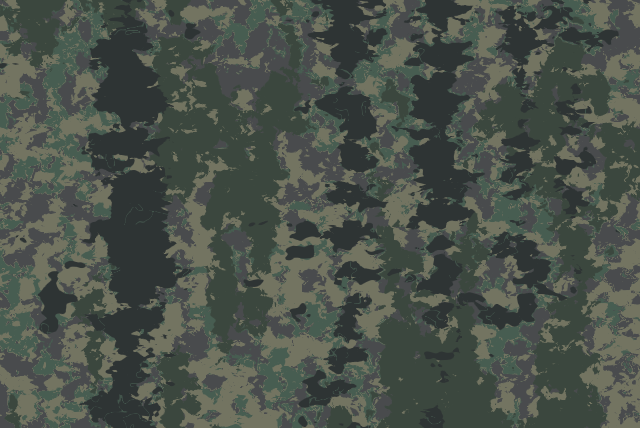
Give the GLSL for this pattern, as a WebGL 2 fragment shader.

```glsl
#version 300 es
precision highp float;
// Weathered camouflage: ragged dark vertical streaks over speckled khaki, teal, grey and green.

uniform vec2 u_resolution;
out vec4 fragColor;

const vec3 DARK  = vec3(0.180, 0.202, 0.204);
const vec3 GREEN = vec3(0.232, 0.280, 0.242);
const vec3 GREY  = vec3(0.285, 0.295, 0.302);
const vec3 TEAL  = vec3(0.280, 0.365, 0.318);
const vec3 KHAKI = vec3(0.450, 0.455, 0.382);

float hash(vec2 p) {
    return fract(sin(dot(p, vec2(127.1, 311.7))) * 43758.5);
}

float noise(vec2 p) {
    vec2 cell = floor(p);
    vec2 f = fract(p);
    f = f * f * (3.0 - 2.0 * f);
    float low = mix(hash(cell), hash(cell + vec2(1.0, 0.0)), f.x);
    float high = mix(hash(cell + vec2(0.0, 1.0)), hash(cell + vec2(1.0)), f.x);
    return mix(low, high, f.y);
}

// Layered noise, normalised to 0..1
float fbm(vec2 p, int octaves) {
    float sum = 0.0, total = 0.0, weight = 1.0;
    for (int i = 0; i < octaves; i++) {
        sum += weight * noise(p);
        total += weight;
        weight *= 0.6;
        p = p * 2.03 + vec2(17.3, 9.1);
    }
    return sum / total;
}

// Antialiased coverage of the region where v is positive
float cover(float v) {
    float w = max(0.6 * fwidth(v), 0.0001);
    return smoothstep(-w, w, v);
}

// Signed distance to the vertical streaks, thinner to the right and below
float streaks(vec2 p) {
    float nearest = 1.0;
    for (int i = 0; i < 5; i++) {
        float k = float(i);
        float centre = 0.32 + 0.48 * pow(k, 0.55);
        centre += 0.05 * (noise(vec2(k * 5.7, p.y * 3.0)) - 0.5);
        float halfWidth = 0.014 + 0.065 * noise(vec2(k * 7.3 + 2.0, p.y * 5.0));
        halfWidth -= 0.008 * k + 0.05 * k * max(0.6 - p.y, 0.0);
        nearest = min(nearest, abs(p.x - centre) - halfWidth);
    }
    return nearest;
}

void main() {
    vec2 p = gl_FragCoord.xy / u_resolution.y;

    // Torn rows and curling warp
    p.x += 0.008 * (noise(vec2(3.0, p.y * 95.0)) - 0.5);
    vec2 curl = vec2(noise(p * 38.0), noise(p * 38.0 + 51.0)) - 0.5;
    vec2 q = p + 0.014 * curl;

    // Fine grains and broad upright drifts
    float grain = fbm(q * vec2(32.0, 36.0), 4);
    float flecks = fbm(q * vec2(30.0, 27.0) + 83.0, 4);
    float drift = fbm(p * vec2(9.0, 2.4) + 31.0, 3);
    float blocks = fbm(p * vec2(7.5, 3.0) + 12.0, 3);

    // Dark shapes: streaks joined with scattered patches
    float rag = fbm(q * vec2(13.0, 24.0) + 140.0, 4) - 0.5;
    float edge = streaks(p) + 0.22 * rag + 0.05 * (grain - 0.5);
    float patches = fbm(q * vec2(7.0, 11.0) + 205.0, 4);
    edge = min(edge, 0.35 * (0.715 - patches));
    float halo = exp(-max(edge, 0.0) / 0.05);

    // Grey ground with teal gathering around the dark shapes
    float tealField = flecks + 0.13 * halo + 0.2 * (drift - 0.5) - 0.56;
    vec3 colour = mix(GREY, TEAL, cover(tealField));

    // Solid green blocks with broken borders
    float greenField = blocks + 0.4 * (flecks - 0.5) - 0.1 * halo - 0.565;
    colour = mix(colour, GREEN, cover(greenField));

    // Khaki grains and thin outlines, sparse inside the green
    float sparse = smoothstep(-0.02, 0.08, greenField);
    float khakiField = grain - 0.25 * (drift - 0.5) - 0.55 - 0.16 * sparse;
    float outline = 0.011 - abs(flecks - 0.53) - 0.1 * sparse;
    colour = mix(colour, KHAKI, cover(max(khakiField, outline)));

    // Dark shapes, scored by a few curling threads
    float thread = 0.007 - abs(fbm(q * 19.0 + 61.0, 3) - 0.5);
    float threadArea = noise(p * 16.0 + 7.0) - 0.6;
    float thinness = cover(min(thread, threadArea));
    vec3 shade = mix(DARK, TEAL, 0.8 * thinness);
    colour = mix(colour, shade, cover(-edge));

    fragColor = vec4(colour, 1.0);
}
```
